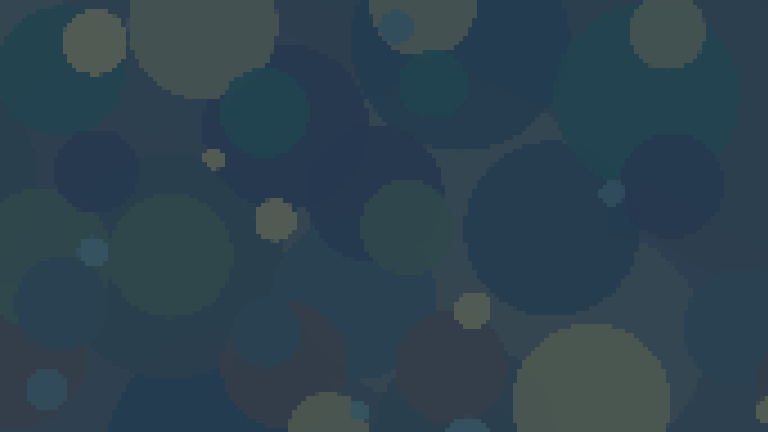
Write a Shadertoy shader that draws this background.

```glsl
vec2 hash2(float n) {
    vec2 p = fract(vec2(n) * vec2(0.1031, 0.1137) + vec2(0.37, 0.71));
    p += dot(p, p.yx + 19.19);
    return fract(vec2(p.x * p.y * 7.31, (p.x + p.y) * p.x * 5.17));
}

// Broad discs are dim, middle ones earthy, small ones steel blue or tan
vec3 discColor(int i) {
    const vec3 broad[3] = vec3[3](
        vec3(0.208, 0.275, 0.318), vec3(0.140, 0.235, 0.310), vec3(0.165, 0.245, 0.305));
    const vec3 middle[7] = vec3[7](
        vec3(0.185, 0.280, 0.295), vec3(0.295, 0.340, 0.315), vec3(0.145, 0.220, 0.310),
        vec3(0.205, 0.240, 0.290), vec3(0.130, 0.265, 0.310), vec3(0.160, 0.255, 0.320),
        vec3(0.270, 0.325, 0.315));
    const vec3 small[3] = vec3[3](
        vec3(0.205, 0.325, 0.380), vec3(0.330, 0.365, 0.325), vec3(0.190, 0.300, 0.360));
    if (i < 9) return broad[i % 3];
    if (i < 34) return middle[i % 7];
    return small[i % 3];
}

void mainImage(out vec4 fragColor, in vec2 fragCoord) {
    float aspect = iResolution.x / iResolution.y;
    vec2 uv = fragCoord / iResolution.y;

    // Coarse square cells give the discs their stepped outlines
    vec2 cell = (floor(uv * 96.0) + 0.5) / 96.0;

    // Faint diagonal backdrop
    vec3 color = mix(vec3(0.185, 0.255, 0.315), vec3(0.170, 0.245, 0.310),
                     0.5 * (uv.x / aspect + uv.y));

    // Scattered discs, painted from largest to smallest
    for (int i = 0; i < 48; i++) {
        float n = float(i);
        vec2 spread = fract(0.5 + n * vec2(0.7549, 0.5698));
        vec2 center = spread * 1.1 - 0.05 + 0.24 * (hash2(n + 3.0) - 0.5);
        float size = mix(0.33, 0.018, pow(n / 47.0, 0.55));
        float radius = size * mix(0.85, 1.15, hash2(n + 61.0).x);
        float dist = length(cell - center * vec2(aspect, 1.0)) - radius;
        float cover = 1.0 - smoothstep(-0.001, 0.001, dist);
        color = mix(color, discColor(i), 0.93 * cover);
    }

    fragColor = vec4(color, 1.0);
}
```
